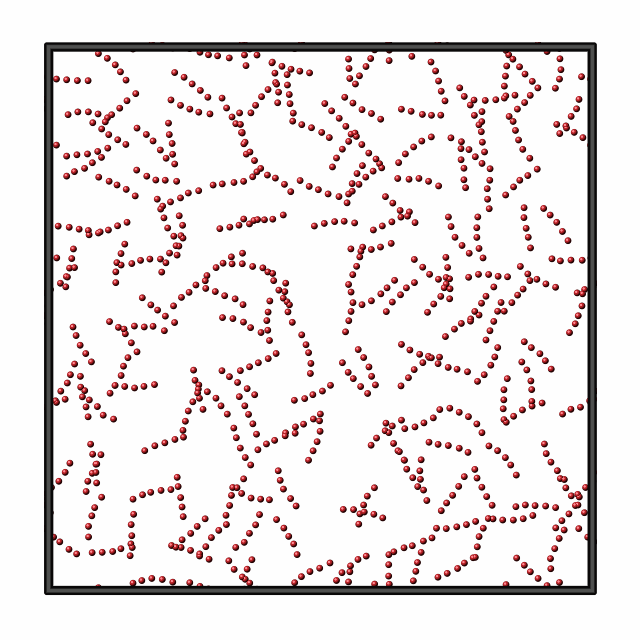
Reproduce this pattern procedurally as a three.js fragment shader.

```glsl
varying vec2 vUv;

const vec3 PAPER = vec3(0.995);
const vec3 BEAD_SHADE = vec3(0.14, 0.015, 0.015);
const vec3 BEAD_RED = vec3(0.72, 0.13, 0.15);
const vec3 BEAD_GLINT = vec3(1.0, 0.54, 0.57);
const vec3 FRAME_BLACK = vec3(0.035, 0.03, 0.03);
const vec3 FRAME_GREY = vec3(0.31, 0.315, 0.31);

const vec2 FRAME_CENTER = vec2(0.5007, 0.502);
const float INNER_HALF = 0.4173;
const float OUTER_HALF = 0.4318;
const float CELLS = 14.0;
const float FILLED = 0.9;
const float BEAD_RADIUS = 0.0053;
const float BEAD_SPACING = 0.0157;
const float EDGE = 0.0009;

vec2 hash22(vec2 p) {
  vec3 q = fract(p.xyx * vec3(0.1031, 0.103, 0.0973));
  q += dot(q, q.yzx + 33.33);
  return fract((q.xx + q.yz) * q.zy);
}

float cornerSlope(vec2 corner, vec2 offset) {
  return dot(hash22(corner + 71.0) * 2.0 - 1.0, offset);
}

float gradientNoise(vec2 p) {
  vec2 i = floor(p);
  vec2 f = p - i;
  vec2 u = f * f * (3.0 - 2.0 * f);
  vec2 e = vec2(1.0, 0.0);
  float low = mix(cornerSlope(i, f), cornerSlope(i + e, f - e), u.x);
  float high = mix(cornerSlope(i + e.yx, f - e.yx), cornerSlope(i + 1.0, f - 1.0), u.x);
  return mix(low, high, u.y);
}

// Offset from p to the closest bead of one slightly bent chain.
vec2 nearestInChain(vec2 p, vec2 id, vec2 best) {
  float angle = 9.0 * gradientNoise(id * 0.43) + 2.2 * hash22(id + 17.0).x;
  vec2 along = vec2(cos(angle), sin(angle));
  vec2 across = vec2(-along.y, along.x);
  float bend = (hash22(id + 41.0).y - 0.5) * 0.0028;
  for (int k = -2; k <= 2; k++) {
    float s = float(k);
    vec2 wobble = (hash22(id * 5.0 + s + 90.0) - 0.5) * 0.0032;
    vec2 bead = along * s * BEAD_SPACING + across * bend * (s * s - 2.0) + wobble;
    vec2 d = p - bead;
    if (dot(d, d) < dot(best, best)) best = d;
  }
  return best;
}

// Chains on a jittered grid that wraps around at the frame.
vec2 nearestBead(vec2 p) {
  float cellSize = 2.0 * INNER_HALF / CELLS;
  vec2 cell = floor((p + INNER_HALF) / cellSize);
  vec2 best = vec2(1.0);
  for (int j = -1; j <= 1; j++) {
    for (int i = -1; i <= 1; i++) {
      vec2 neighbor = cell + vec2(float(i), float(j));
      vec2 id = mod(neighbor, CELLS);
      if (hash22(id + 123.0).x > FILLED) continue;
      vec2 jitter = 0.5 + 0.95 * (hash22(id + 7.0) - 0.5);
      vec2 center = (neighbor + jitter) * cellSize - INNER_HALF;
      best = nearestInChain(p - center, id, best);
    }
  }
  return best;
}

// Glossy sphere lit from the upper left.
vec3 shadeBead(vec2 offset, float radius) {
  vec2 n = offset / radius;
  vec3 normal = vec3(n, sqrt(max(0.0, 1.0 - dot(n, n))));
  float light = dot(normal, normalize(vec3(-0.4, 0.45, 0.9)));
  vec3 color = mix(BEAD_SHADE, BEAD_RED, smoothstep(0.2, 0.82, light));
  float glint = 1.0 - smoothstep(0.2, 0.48, length(n - vec2(-0.28, 0.3)));
  return mix(color, BEAD_GLINT, glint);
}

float roundedBox(vec2 p, float halfSize, float corner) {
  vec2 q = abs(p) - halfSize + corner;
  return length(max(q, 0.0)) + min(max(q.x, q.y), 0.0) - corner;
}

// Dark bar with a grey sheen along its middle.
vec3 shadeFrame(float t) {
  float sheen = smoothstep(0.2, 0.42, t) * (1.0 - smoothstep(0.62, 0.84, t));
  return mix(FRAME_BLACK, FRAME_GREY, sheen);
}

void main() {
  vec2 p = vUv - FRAME_CENTER;
  float outer = roundedBox(p, OUTER_HALF, 0.004);
  float inner = roundedBox(p, INNER_HALF, 0.0);

  vec2 bead = nearestBead(p);
  float beadMask = 1.0 - smoothstep(-EDGE, EDGE, length(bead) - BEAD_RADIUS);
  beadMask *= 1.0 - step(0.0, outer);
  vec3 color = mix(PAPER, shadeBead(bead, BEAD_RADIUS), beadMask);

  float frameMask = smoothstep(-EDGE, EDGE, inner) * (1.0 - smoothstep(-EDGE, EDGE, outer));
  float t = 1.0 + outer / (OUTER_HALF - INNER_HALF);
  gl_FragColor = vec4(mix(color, shadeFrame(t), frameMask), 1.0);
}
```
